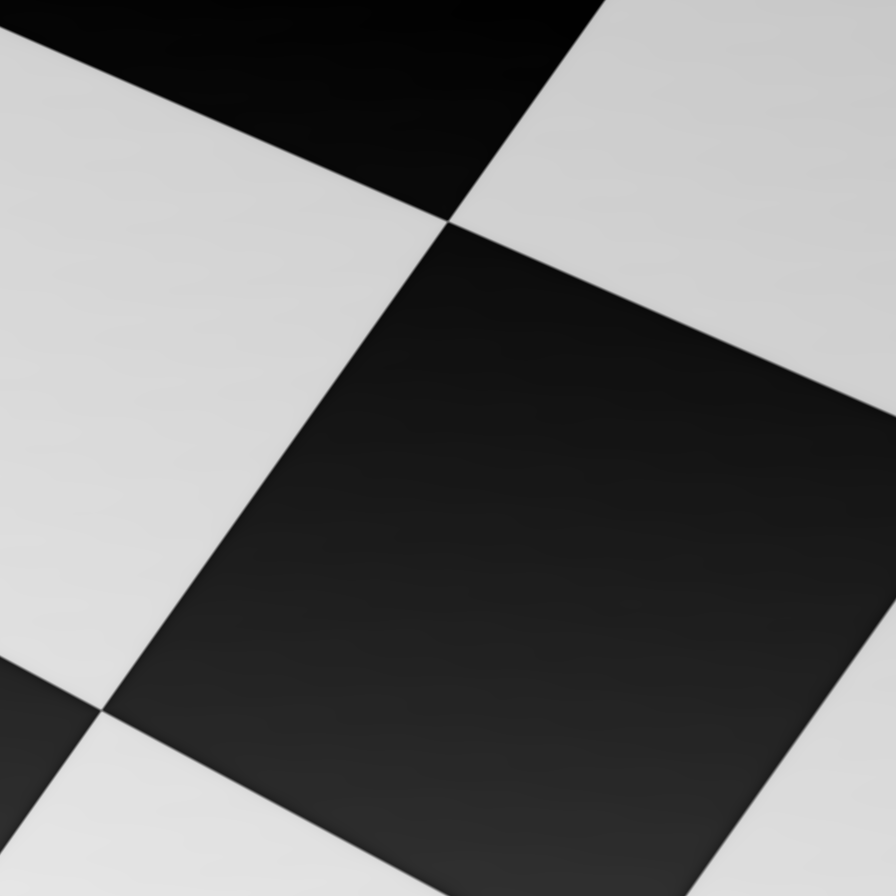
A Shadertoy shader for this pattern:

```glsl
#define PI 3.14159265
#define TILT 0.0723            // perspective strength
#define CORNER vec2(0.5, 0.7526)
#define COLUMN_SLOPE 1.411
#define ROW_SLOPE 0.4349
#define TILE_SCALE vec2(0.9594, 1.401)
#define EDGE_WIDTH 0.0022
#define SEAM_WIDTH 0.005
#define SEAM_DARK 0.4
#define GRAIN 0.0012

// Tile coordinates of the tilted floor, integers on the tile borders
vec2 floorCoords(vec2 p) {
    vec2 q = p - CORNER;
    float across = COLUMN_SLOPE * q.x - q.y;
    float down = -ROW_SLOPE * q.x - q.y;
    return TILE_SCALE * vec2(across, down) / (1.0 + TILT * across);
}

// Faint uneven sheen from layered sines
float sheen(vec2 p) {
    return sin(p.y * 97.0 + 2.0 * sin(p.x * 9.0))
         + 0.6 * sin(p.y * 163.0 - p.x * 21.0)
         + 0.4 * sin(p.x * 71.0 + p.y * 43.0);
}

void mainImage(out vec4 fragColor, in vec2 fragCoord) {
    vec2 p = fragCoord / iResolution.xy;
    vec2 tile = floorCoords(p);

    // Signed distance to the nearest column and row border, in canvas units
    vec2 border = sin(PI * tile) / (PI * 1.6);
    float edge = max(EDGE_WIDTH, 0.8 / iResolution.y);
    vec2 side = clamp(border / edge, -1.0, 1.0);
    float darkTile = smoothstep(-1.0, 1.0, side.x * side.y);

    // Light falls off upward and to the right
    float black = 0.2 - 0.02 * p.x - 0.235 * p.y + 0.05 * p.y * p.y;
    float white = 0.9 - 0.035 * p.x - 0.08 * p.y;

    // Thin shaded seam along the tile borders
    float seam = exp(-min(abs(border.x), abs(border.y)) / SEAM_WIDTH);
    black *= 1.0 - SEAM_DARK * seam;
    white *= 1.0 - 0.1 * SEAM_DARK * seam;

    float shade = mix(white, black, darkTile) + GRAIN * sheen(p);
    fragColor = vec4(vec3(clamp(shade, 0.0, 1.0)), 1.0);
}
```
